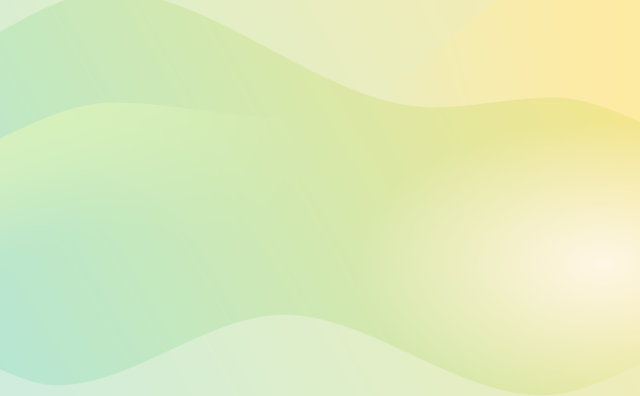
This background is drawn by a Shadertoy shader. Its source:

```glsl
// Soft green and yellow waves with a cream glow at the right.

// One smooth step of a wave: rises by h between a and b.
float rise(float x, float a, float b, float h) {
    return h * smoothstep(a, b, x);
}

// Height of the upper edge of the main band.
float upperWave(float x) {
    return 0.818 + rise(x, -0.169, 0.169, 0.203) - rise(x, 0.169, 0.677, 0.292)
         + rise(x, 0.677, 0.866, 0.025) - rise(x, 0.866, 1.126, 0.117);
}

// Height of the faint crest inside the band.
float innerWave(float x) {
    return 0.559 + rise(x, -0.176, 0.176, 0.182) - rise(x, 0.176, 0.46, 0.04);
}

// Height of the lower edge of the main band.
float lowerWave(float x) {
    return 0.108 - rise(x, -0.089, 0.089, 0.081) + rise(x, 0.089, 0.443, 0.178)
         - rise(x, 0.443, 0.846, 0.203) + rise(x, 0.846, 1.154, 0.157);
}

// Antialiased mask, 1 where the signed distance is positive.
float mask(float d) {
    return clamp(d / max(fwidth(d), 1e-5) + 0.5, 0.0, 1.0);
}

// Diagonal gradient from aqua through green to yellow.
vec3 slantGradient(vec2 p) {
    float t = dot(p, vec2(0.74, 0.26));
    vec3 c = mix(vec3(0.71, 0.90, 0.83), vec3(0.77, 0.91, 0.75), clamp(t / 0.25, 0.0, 1.0));
    c = mix(c, vec3(0.835, 0.91, 0.68), clamp((t - 0.25) / 0.25, 0.0, 1.0));
    return mix(c, vec3(0.95, 0.90, 0.56), clamp((t - 0.5) / 0.4, 0.0, 1.0));
}

void mainImage(out vec4 fragColor, in vec2 fragCoord) {
    vec2 p = fragCoord / iResolution.xy;
    vec3 base = slantGradient(p);

    // Pale backdrop, with a warm panel in the upper right
    vec3 backdrop = mix(base, vec3(0.99, 0.97, 0.94), 0.36);
    float panel = mask(p.x - 0.605 - 0.74 * (p.y - 0.77)) * step(0.5, p.y);
    float warmth = mix(0.22, 0.8, smoothstep(0.65, 1.0, p.x));
    warmth *= smoothstep(0.58, 0.7, p.x);
    backdrop = mix(backdrop, vec3(1.0, 0.92, 0.63), panel * warmth);

    // Light crest that fades downward and to the right
    float depth = innerWave(p.x) - p.y;
    float crest = mask(depth) * (1.0 - smoothstep(0.0, 0.36, depth));
    crest *= 1.0 - smoothstep(0.1, 0.52, p.x);
    vec3 band = mix(base, vec3(0.88, 0.96, 0.73), 0.65 * crest);

    // Elliptical cream glow
    float glow = max(0.0, 1.0 - length((p - vec2(0.944, 0.333)) / vec2(0.39, 0.36)));
    band = mix(band, vec3(1.0, 0.965, 0.90), glow);

    float inBand = mask(upperWave(p.x) - p.y) * mask(p.y - lowerWave(p.x));
    fragColor = vec4(mix(backdrop, band, inBand), 1.0);
}
```
